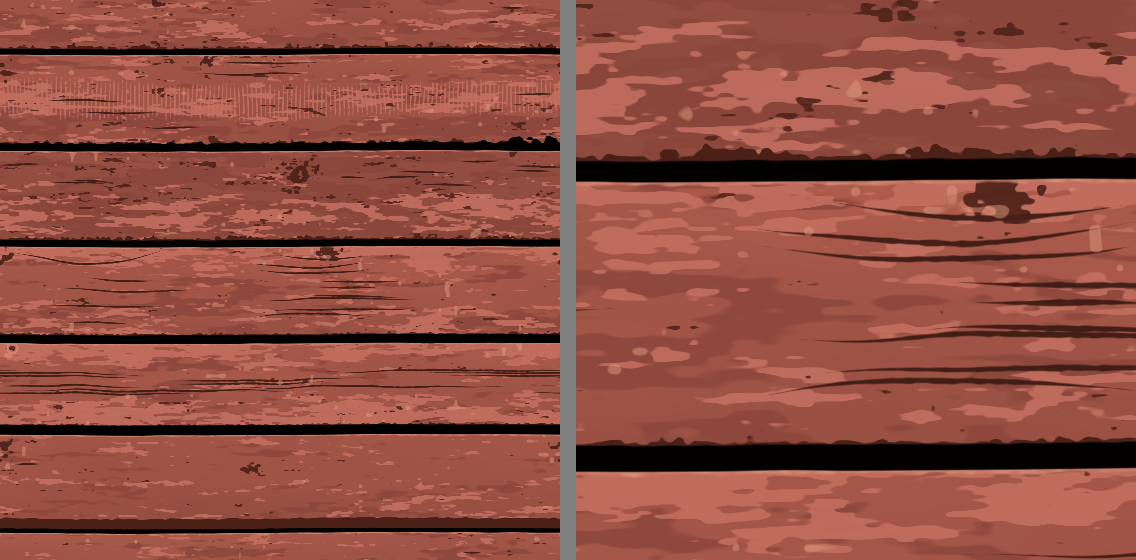
Left: the whole. Right: its middle third, enlarged.
This texture is drawn by a three.js fragment shader. Its source:

```glsl
varying vec2 vUv;

#define BOARDS 6
#define PITCH 0.1711
#define FIRST_GAP 0.052
#define EDGE 0.0013
#define CRACK_WIDTH 0.0012
#define MAX_CRACKS 14
#define PAINT vec3(0.625, 0.33, 0.275)
#define SHADE vec3(0.54, 0.27, 0.23)
#define WORN vec3(0.77, 0.44, 0.38)
#define BARK vec3(0.29, 0.125, 0.09)
#define BLACK vec3(0.01, 0.0, 0.0)
#define RIM vec3(0.86, 0.60, 0.49)

float hash(vec2 p) {
  vec3 q = fract(p.xyx * 0.1031);
  q += dot(q, q.yzx + 33.33);
  return fract((q.x + q.y) * q.z);
}

// Value noise that wraps across the canvas
float noise(vec2 p, vec2 freq) {
  vec2 i = floor(p * freq), f = fract(p * freq);
  f = f * f * (3.0 - 2.0 * f);
  float x0 = mod(i.x, freq.x), x1 = mod(i.x + 1.0, freq.x);
  vec2 seed = freq.yx;
  float a = mix(hash(vec2(x0, i.y) + seed), hash(vec2(x1, i.y) + seed), f.x);
  float b = mix(hash(vec2(x0, i.y + 1.0) + seed), hash(vec2(x1, i.y + 1.0) + seed), f.x);
  return mix(a, b, f.y);
}

float grain(vec2 p, vec2 freq) {
  return 0.45 * noise(p, freq) + 0.33 * noise(p, freq * vec2(3.0, 2.0))
       + 0.22 * noise(p, freq * vec2(8.0, 3.5));
}

// Value belonging to board 0..5, counted upward
float pick(float b, vec3 lower, vec3 upper) {
  vec3 k = vec3(0.0, 1.0, 2.0);
  return dot(lower, max(1.0 - abs(b - k), 0.0))
       + dot(upper, max(1.0 - abs(b - 3.0 - k), 0.0));
}

float band(float v, float center, float width) {
  float q = (v - center) / width;
  return exp(-q * q);
}

float gapY(float i) {
  return i > 5.5 ? 1.0 + FIRST_GAP : FIRST_GAP + PITCH * i + 0.009 * band(i, 1.0, 0.5);
}

float gapWidth(float i) {
  return pick(mod(i, 6.0), vec3(0.007, 0.017, 0.015), vec3(0.012, 0.012, 0.010));
}

float wrapX(float dx) { return fract(dx + 0.5) - 0.5; }

float knot(vec2 d, vec2 size, float rough) {
  return smoothstep(0.0, 0.08, rough - 0.22 - 0.42 * length(d / size));
}

void main() {
  vec2 p = vUv;
  p.y += 0.0012 * sin(6.2832 * p.x) + 0.001 * (noise(p, vec2(24.0, 3.0)) - 0.5);
  if (p.y < FIRST_GAP) p.y += 1.0;

  // Board under this point
  float b = 0.0;
  for (int i = 1; i < BOARDS; i++) b += step(gapY(float(i)), p.y);
  float low = gapY(b), high = gapY(b + 1.0), tall = high - low;
  float v = (p.y - low) / tall;
  float above = p.y - low - 0.5 * gapWidth(b);
  float below = high - 0.5 * gapWidth(b + 1.0) - p.y;
  float rough = noise(p, vec2(95.0, 130.0));
  float fine = noise(p, vec2(190.0, 260.0));
  float patchy = noise(p, vec2(6.0, 22.0));

  // Paint, shaded grain and worn flakes
  float g = grain(p, vec2(13.0, 100.0));
  vec3 color = PAINT * (0.95 + 0.08 * v + 0.06 * (patchy - 0.5));
  color *= pick(b, vec3(0.99, 1.02, 1.03), vec3(0.92, 1.0, 1.0));
  float shadeBias = pick(b, vec3(-0.10, -0.06, 0.0), vec3(0.09, -0.01, -0.05));
  float shade = smoothstep(0.54, 0.62, grain(p + 0.37, vec2(7.0, 60.0)) + shadeBias + 0.12 * (0.5 - v));
  color = mix(color, SHADE, 0.8 * shade);
  float topWear = pick(b, vec3(0.0, 0.30, 0.26), vec3(-0.1, 0.02, -0.02));
  float bandWear = pick(b, vec3(0.05, 0.25, 0.15), vec3(0.23, 0.13, 0.10));
  float bandAt = pick(b, vec3(0.22, 0.14, 0.14), vec3(0.33, 0.5, 0.35));
  float wear = topWear * smoothstep(0.58, 0.98, v)
             + bandWear * band(v, bandAt, 0.18) * (0.4 + 1.2 * patchy) - 0.055;
  float flakes = smoothstep(0.62, 0.66, g + wear);
  color = mix(color, WORN, 0.85 * flakes);

  // Fine upright saw marks on the second board from the top
  float saw = sin(6.2832 * 128.0 * p.x + 5.0 * noise(p, vec2(16.0, 20.0)));
  float sawBand = band(b, 4.0, 0.3) * band(v, 0.5 + 0.12 * (patchy - 0.5), 0.2);
  color = mix(color, WORN, 0.8 * smoothstep(0.1, 0.8, saw) * smoothstep(0.36, 0.6, sawBand * (0.45 + fine)));

  // Short dark flecks, thickest on the third board from the top
  float fleckBias = pick(b, vec3(-0.06, -0.05, -0.04), vec3(0.04, 0.0, -0.03));
  float fleck = smoothstep(0.75, 0.79, grain(p + 0.71, vec2(22.0, 115.0)) + fleckBias * (0.3 + v));
  color = mix(color, BARK, 0.85 * fleck);

  // Cracks that sag around the knots
  float count = pick(b, vec3(1.0, 9.0, 14.0), vec3(10.0, 6.0, 2.0));
  float reach = pick(b, vec3(0.02, 0.26, 0.11), vec3(0.04, 0.08, 0.02));
  float crackAt = pick(b, vec3(0.5, 0.53, 0.52), vec3(0.72, 0.55, 0.6));
  float crackSpread = pick(b, vec3(0.5, 0.26, 0.68), vec3(0.3, 0.7, 0.5));
  float sag = 0.7 * band(b, 2.0, 0.3);
  float crack = 0.0;
  for (int j = 0; j < MAX_CRACKS; j++) {
    float n = float(j);
    if (n >= count) break;
    float r = hash(vec2(n + 3.0, b * 17.0 + 5.0));
    float s = hash(vec2(n + 41.0, b * 11.0 + 9.0));
    float center = b == 2.0 ? mix(0.2, 0.61, step(0.5, mod(n, 3.0))) + 0.14 * (r - 0.5) : r;
    float dx = wrapX(p.x - center);
    float q = dx / (reach * (0.35 + 0.65 * s));
    float at = crackAt + crackSpread * ((n + s) / count - 0.5);
    float bend = sag * (at - 0.42) * dx * dx * 4.0 + 0.007 * (noise(vec2(p.x, at), vec2(14.0, 9.0)) - 0.5);
    float thick = CRACK_WIDTH * (1.0 - q * q) * (0.5 + 0.8 * fine);
    crack = max(crack, 1.0 - smoothstep(0.0, EDGE, abs((v - at) * tall - bend) - thick));
  }
  color = mix(color, BARK * 0.75, 0.9 * crack);

  // One main knot per board, and a seam knot on every other board
  vec2 knotAt = vec2(pick(b, vec3(0.445, 0.022, 0.585), vec3(0.53, 0.365, 0.285)),
                     pick(b, vec3(0.62, 0.9, 0.94), vec3(0.74, 0.88, 0.61)));
  float knotSize = pick(b, vec3(0.017, 0.007, 0.024), vec3(0.038, 0.015, 0.011));
  vec2 d = vec2(wrapX(p.x - knotAt.x), (v - knotAt.y) * tall);
  vec2 seam = vec2(wrapX(p.x - 0.005), (v - 0.82) * tall);
  float dark = knot(d, vec2(knotSize, 0.8 * knotSize), mix(rough, fine, 0.4));
  dark = max(dark, knot(seam, vec2(0.016, 0.018), rough) * (1.0 - mod(b, 2.0)) * step(abs(b - 2.0), 2.0));
  float ring = band(length(d), 0.009, 0.0016) * band(b, 1.0, 0.3);
  color = mix(color, RIM, 0.7 * ring);
  color = mix(color, BARK, 0.9 * dark);

  // Pale chips
  float chip = smoothstep(0.86, 0.91, noise(p, vec2(70.0, 85.0)) * (0.7 + 0.4 * patchy));
  color = mix(color, RIM, 0.5 * chip);

  // Bright upper rim, ragged lower rim and black gaps
  float rim = 1.0 - smoothstep(0.001, 0.003, below + 0.0025 * (rough - 0.5));
  color = mix(color, mix(WORN, RIM, fine), 0.8 * rim);
  float fringe = pick(b, vec3(0.018, 0.003, 0.004), vec3(0.008, 0.008, 0.009));
  float ragged = b == 0.0 ? 0.9 + 0.2 * rough : 1.7 * rough * fine;
  color = mix(color, BARK, 1.0 - smoothstep(0.0, EDGE, above - fringe * ragged));
  float burn = band(b, 4.0, 0.3) * (0.004 + 0.014 * band(p.x, 0.95, 0.07));
  float inside = min(above - (0.001 + burn) * rough, below);
  color = mix(BLACK, color, smoothstep(-0.5 * EDGE, 0.5 * EDGE, inside));

  gl_FragColor = vec4(color, 1.0);
}
```
